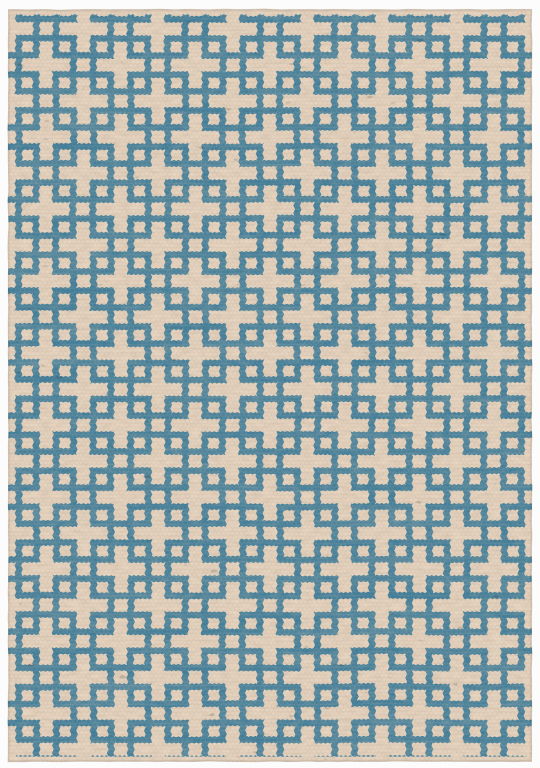
Give the GLSL for this pattern, as a Shadertoy shader.

```glsl
// A flat-woven rug: cream crosses and squares set in a blue lattice, on white.
// One folded cell of box distances gives the lattice; thread waves serrate its
// edges, and gradient noise varies the yarn and bends the weave a little.

const vec2 CANVAS = vec2(0.703, 1.0);         // canvas size, height = 1
const vec2 RUG_CENTER = vec2(0.3515, 0.498);
const vec2 RUG_HALF = vec2(0.341, 0.490);
const vec2 PERIOD = vec2(0.0972, 0.0938);     // cross to cross
const vec2 CROSS_ORIGIN = vec2(0.3515, 0.634);
const vec2 THREADS = vec2(170.0, 205.0);      // per canvas height
const float HEM = 0.007;

// Lattice sizes in periods
const float FRAME = 0.161;                    // half size of a framed square
const float LINE = 0.088;                     // width of the blue lines

const vec3 WHITE = vec3(0.99);
const vec3 CREAM_LIGHT = vec3(0.90, 0.83, 0.75);
const vec3 CREAM_DARK = vec3(0.83, 0.76, 0.68);
const vec3 BLUE_DEEP = vec3(0.29, 0.505, 0.60);
const vec3 BLUE_PALE = vec3(0.43, 0.58, 0.635);

vec2 hashGradient(vec2 cell) {
    vec2 h = vec2(dot(cell, vec2(127.1, 311.7)), dot(cell, vec2(269.5, 183.3)));
    return 2.0 * fract(sin(h) * 43758.5) - 1.0;
}

float gradientNoise(vec2 p) {
    vec2 i = floor(p), f = fract(p);
    vec2 u = f * f * f * (f * (f * 6.0 - 15.0) + 10.0);
    vec2 e = vec2(0.0, 1.0);
    float a = dot(hashGradient(i), f);
    float b = dot(hashGradient(i + e.yx), f - e.yx);
    float c = dot(hashGradient(i + e.xy), f - e.xy);
    float d = dot(hashGradient(i + e.yy), f - e.yy);
    return mix(mix(a, b, u.x), mix(c, d, u.x), u.y);
}

float boxDistance(vec2 p, vec2 halfSize) {
    vec2 d = abs(p) - halfSize;
    return length(max(d, 0.0)) + min(max(d.x, d.y), 0.0);
}

// Signed distance to the cream shapes, in periods; positive on blue
float creamDistance(vec2 q, float frame, float line) {
    vec2 a = abs(q - round(q));
    if (a.x + a.y > 0.5) a = 0.5 - a;         // second cross at the cell corner
    float arm = 0.25 - frame;
    float reach = 0.25 + frame - line;
    float cross = min(boxDistance(a, vec2(arm, reach)), boxDistance(a, vec2(reach, arm)));
    float framed = boxDistance(a - 0.25, vec2(frame - line));
    float plain = min(boxDistance(a - vec2(0.5, 0.0), vec2(arm)),
                      boxDistance(a - vec2(0.0, 0.5), vec2(arm)));
    return min(cross, min(framed, plain));
}

// Triangle wave from -1 to 1 with period 1
vec2 triangle(vec2 t) {
    return 4.0 * abs(fract(t) - 0.5) - 1.0;
}

// Staggered stitches, from -1 in the gaps to 1 on the yarn
float stitches(vec2 t) {
    t.x += 0.5 * mod(floor(t.y), 2.0);
    vec2 d = fract(t) - 0.5;
    return 1.0 - 5.0 * dot(d, d);
}

float coverage(float dist, float pixel) {
    return 1.0 - smoothstep(-0.7 * pixel, 0.7 * pixel, dist);
}

void mainImage(out vec4 fragColor, in vec2 fragCoord) {
    vec2 p = fragCoord / iResolution.xy * CANVAS;
    float pixel = 1.0 / iResolution.y;

    // Slow bends of the cloth and serrated thread edges
    vec2 bend = 0.0016 * vec2(gradientNoise(p * 9.0), gradientNoise(p * 9.0 + 31.0));
    vec2 cloth = p + bend;
    vec2 threads = cloth * THREADS;
    vec2 serration = triangle(threads.yx * vec2(0.5, 1.0)) * vec2(0.0011, 0.0006);

    // Lattice, stopped short of the cream hems
    vec2 q = (cloth + serration - CROSS_ORIGIN) / PERIOD;
    float blue = 1.0 - coverage(creamDistance(q, FRAME, LINE) * PERIOD.y, pixel);
    float hemDistance = abs(p.y - RUG_CENTER.y) - RUG_HALF.y + HEM;
    blue *= coverage(hemDistance + serration.y, pixel);

    // Yarn: stitches, fine slubs, and dye that drifts from row to row
    float stitch = stitches(threads);
    float slub = gradientNoise(threads * vec2(0.45, 0.9));
    float dye = gradientNoise(vec2(p.x * 5.0, p.y * 60.0));
    float wear = 0.42 - 0.28 * stitch + 0.7 * slub;
    vec3 creamYarn = mix(CREAM_LIGHT, CREAM_DARK, clamp(wear, 0.0, 1.2));
    vec3 blueYarn = mix(BLUE_DEEP, BLUE_PALE, clamp(wear - 0.05 + 0.6 * dye, -0.15, 1.1));
    vec3 rug = mix(creamYarn, blueYarn, blue);

    // Sparse dark flecks in the yarn
    float fleck = smoothstep(0.42, 0.6, gradientNoise(threads * vec2(0.35, 0.6) + 57.0));
    rug *= 1.0 - 0.14 * fleck;

    // Slightly uneven outline with a darker bound edge
    float outline = boxDistance(p - RUG_CENTER, RUG_HALF)
                  + 0.0012 * gradientNoise(p * 45.0);
    rug *= 1.0 - 0.1 * smoothstep(-0.004, 0.0, outline);
    fragColor = vec4(mix(WHITE, rug, coverage(outline, pixel)), 1.0);
}
```
